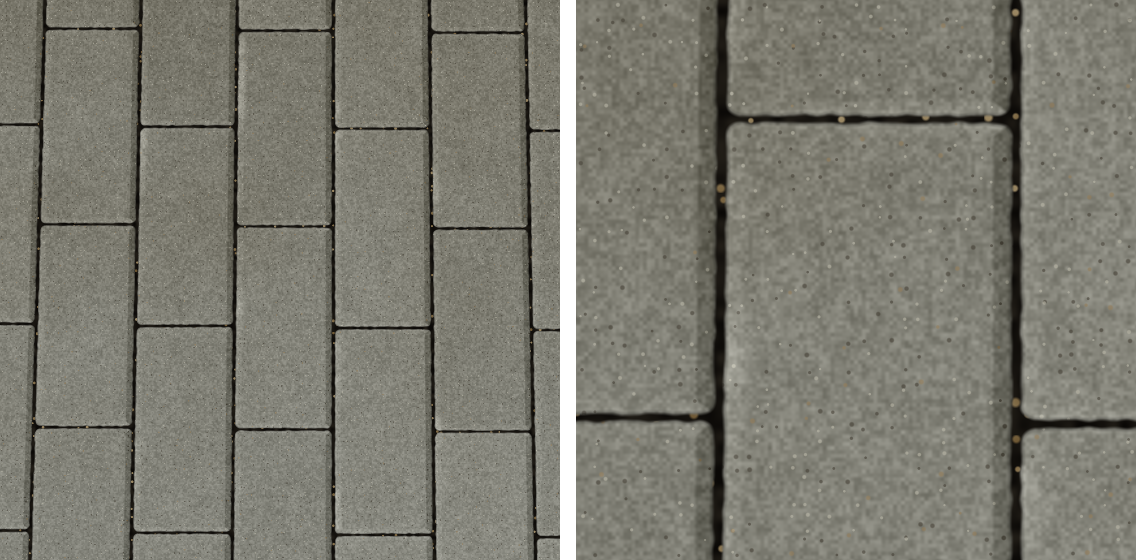
Left, the full canvas; right, a detail of the centre.
Give the GLSL for this texture, as a three.js fragment shader.

```glsl
varying vec2 vUv;

const float PERSPECTIVE = 0.0524;
const float COLUMN_WIDTH = 0.1716;
const float ROWS = 2.93;
const float SOFT = 0.0012;

float hash(vec2 p) {
  vec3 q = fract(vec3(p.xyx) * 0.1031);
  q += dot(q, q.yzx + 33.33);
  return fract((q.x + q.y) * q.z);
}

float noise(vec2 p) {
  vec2 i = floor(p);
  vec2 f = fract(p);
  f = f * f * (3.0 - 2.0 * f);
  float low = mix(hash(i), hash(i + vec2(1.0, 0.0)), f.x);
  float high = mix(hash(i + vec2(0.0, 1.0)), hash(i + vec2(1.0, 1.0)), f.x);
  return mix(low, high, f.y);
}

float fbm(vec2 p) {
  float sum = 0.0;
  float weight = 0.5;
  for (int i = 0; i < 4; i++) {
    sum += weight * noise(p);
    p = p * 2.03 + 17.3;
    weight *= 0.5;
  }
  return sum / 0.9375;
}

float roundedBox(vec2 p, vec2 halfSize, float radius) {
  vec2 q = abs(p) - halfSize + radius;
  return length(max(q, 0.0)) + min(max(q.x, q.y), 0.0) - radius;
}

// Scattered dots, one per grid cell at most
float specks(vec2 p, float density, float chance, float radius, float seed) {
  vec2 cell = floor(p * density) + seed;
  vec2 jitter = vec2(hash(cell + 3.7), hash(cell + 9.1));
  vec2 offset = fract(p * density) - mix(vec2(0.3), vec2(0.7), jitter);
  float size = radius * mix(0.6, 1.1, hash(cell + 5.3));
  float dotMask = 1.0 - smoothstep(size * 0.5, size * 1.3, length(offset) / density);
  return dotMask * step(hash(cell), chance);
}

vec3 concrete(vec2 p, vec2 id) {
  vec3 warm = vec3(0.465, 0.455, 0.405);
  vec3 cool = vec3(0.527, 0.528, 0.492);
  float stain = fbm(p * 5.0 + 2.0) - 0.5;
  vec3 color = mix(warm, cool, clamp(1.05 - p.y * 0.95 + stain * 0.7, 0.0, 1.0));
  color += (hash(id + 40.0) - 0.5) * 0.025;
  color += (fbm(p * 38.0) - 0.5) * 0.04;

  // Sand grain, pits and pale aggregate
  color += (noise(p * 210.0) - 0.5) * 0.07;
  color += (noise(p * 430.0 + 71.0) - 0.5) * 0.11;
  color = mix(color, vec3(0.27, 0.25, 0.21), 0.6 * specks(p, 120.0, 0.16, 0.0014, 11.0));
  color = mix(color, vec3(0.72, 0.71, 0.65), 0.65 * specks(p, 135.0, 0.13, 0.0012, 57.0));
  color = mix(color, vec3(0.58, 0.49, 0.35), 0.6 * specks(p, 90.0, 0.07, 0.0015, 91.0));
  return color;
}

// Side-lit chamfer: bright left and ends, dark right
vec3 chamfer(vec3 color, vec2 p, vec2 halfSize, float wear) {
  vec2 inset = halfSize - abs(p);
  float edge = min(inset.x, inset.y * 1.3);
  float band = 1.0 - smoothstep(0.0095, 0.0125, edge);
  float sideways = smoothstep(-0.002, 0.002, inset.y * 1.3 - inset.x);
  float sideLight = p.x > 0.0 ? -0.105 : 0.028;
  float endLight = p.y > 0.0 ? 0.012 : 0.03;
  color += band * mix(endLight, sideLight, sideways);
  float rim = 1.0 - smoothstep(0.002, 0.006, edge);
  color += rim * 0.04 * (1.0 - sideways * step(0.0, p.x));
  float scuff = smoothstep(0.62, 0.78, wear) * (1.0 - smoothstep(0.005, 0.022, inset.x));
  return color + scuff * 0.1 * step(p.x, 0.0);
}

vec3 jointFill(vec2 p) {
  vec3 soil = mix(vec3(0.035, 0.028, 0.02), vec3(0.13, 0.115, 0.09), noise(p * 150.0));
  float stone = specks(p, 125.0, 0.13, 0.0027, 23.0);
  vec3 tan = mix(vec3(0.4, 0.31, 0.17), vec3(0.66, 0.59, 0.45), noise(p * 60.0));
  return mix(soil, tan, stone);
}

void main() {
  // Slight perspective, with the far edge at the top
  float down = 1.0 - vUv.y;
  float scale = 1.0 + PERSPECTIVE * down;
  vec2 size = vec2(COLUMN_WIDTH * scale, scale * scale / ROWS);
  float across = (vUv.x - 0.5953) / size.x;
  float column = floor(across);
  float row = ROWS * down / scale - 0.16;
  row -= 0.5 * (1.0 - mod(column, 2.0)) + 0.0052 * (column + 1.0);

  // Paver in its staggered cell
  vec2 id = vec2(column, floor(row));
  vec2 local = vec2(fract(across) - 0.5, 0.5 - fract(row)) * size;
  vec2 halfSize = size * 0.5 - vec2(0.0027, 0.0020);
  float ragged = (noise(vUv * 130.0) - 0.5) * 0.0018;
  float paver = roundedBox(local, halfSize, 0.009) + ragged;

  vec3 face = chamfer(concrete(vUv, id), local, halfSize, fbm(vUv * 9.0 + 30.0));
  face *= mix(0.72, 1.0, smoothstep(0.0, 0.003, -paver));
  vec3 color = mix(face, jointFill(vUv), smoothstep(-SOFT, SOFT, paver));
  gl_FragColor = vec4(color, 1.0);
}
```
